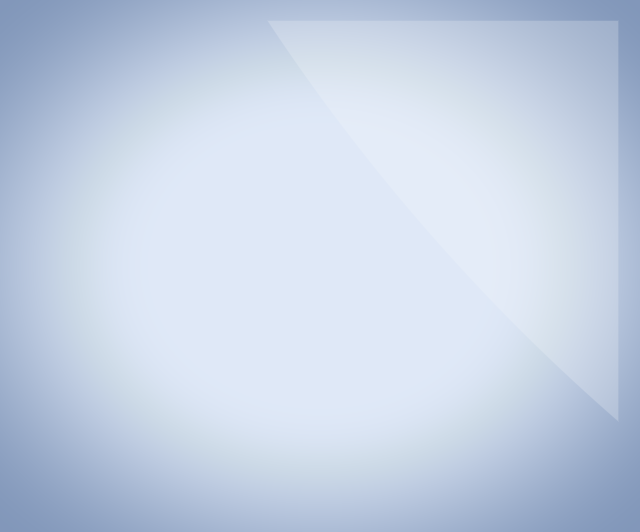
Reproduce this background procedurally as a Shadertoy shader.

```glsl
// A pale blue backdrop that darkens towards the corners, with a translucent
// glass panel at the upper right. The vignette is an elliptical ramp; the panel
// is a box corner cut by a shallow arc, drawn with signed distances.

// Vignette
const vec3 CENTRE_COLOR = vec3(0.873, 0.910, 0.968);
const vec3 CORNER_COLOR = vec3(0.508, 0.592, 0.728);
const float FADE_START = 0.52;   // 1.0 touches the middle of each canvas edge
const float FADE_END = 1.42;
const vec3 BAND_TINT = vec3(-0.004, 0.002, -0.018);
const float BAND_RADIUS = 0.76;
const float BAND_WIDTH = 0.08;

// Glass panel, in canvas heights
const float DESIGN_ASPECT = 1.2;
const vec3 GLASS_COLOR = vec3(0.960, 0.970, 0.980);
const float GLASS_OPACITY = 0.24;
const vec2 BOX_CORNER = vec2(1.1594, 0.961);
const vec2 ARC_START = vec2(0.5016, 0.961);
const vec2 ARC_END = vec2(1.1594, 0.2078);
const float ARC_BULGE = 0.034;

vec3 vignette(vec2 uv) {
    float radius = length(2.0 * uv - 1.0);
    vec3 color = mix(CENTRE_COLOR, CORNER_COLOR,
                     smoothstep(FADE_START, FADE_END, radius));
    float offset = (radius - BAND_RADIUS) / BAND_WIDTH;
    return color + BAND_TINT * exp(-offset * offset);
}

// Signed distance to the large circle bulging below the chord
float arcDistance(vec2 p) {
    vec2 chord = ARC_END - ARC_START;
    float halfChord = 0.5 * length(chord);
    float radius = 0.5 * (halfChord * halfChord / ARC_BULGE + ARC_BULGE);
    vec2 inward = normalize(vec2(-chord.y, chord.x));
    vec2 centre = 0.5 * (ARC_START + ARC_END) + inward * (radius - ARC_BULGE);
    return length(p - centre) - radius;
}

float panelDistance(vec2 p) {
    vec2 beyond = p - BOX_CORNER;
    return max(arcDistance(p), max(beyond.x, beyond.y));
}

void mainImage(out vec4 fragColor, in vec2 fragCoord) {
    vec2 uv = fragCoord / iResolution.xy;
    vec2 p = uv * vec2(DESIGN_ASPECT, 1.0);
    float edge = 0.75 / iResolution.y;

    // Lay the glass over the backdrop
    float coverage = 1.0 - smoothstep(-edge, edge, panelDistance(p));
    vec3 color = mix(vignette(uv), GLASS_COLOR, GLASS_OPACITY * coverage);
    fragColor = vec4(color, 1.0);
}
```
